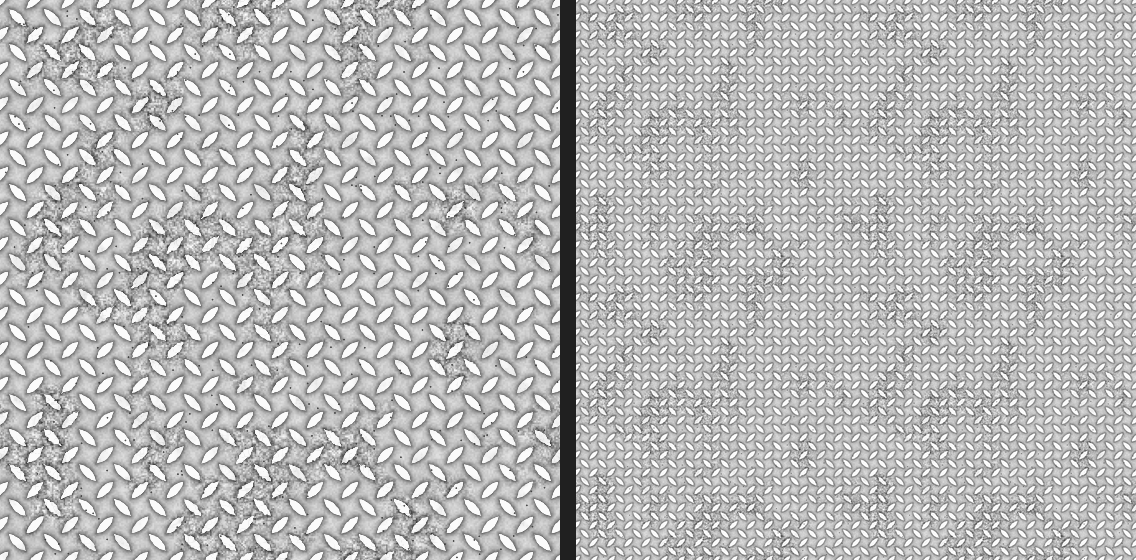
Left: one tile. Right: repeated 2 by 2.
This texture is drawn by a WebGL 2 fragment shader. Its source:

```glsl
#version 300 es
precision highp float;
// Worn steel tread plate: raised lens-shaped studs in alternating diagonals, with grit and pits.

uniform vec2 u_resolution;
out vec4 outColor;

const float REPEATS = 16.0;         // cells across and down, two studs per cell
const float STUD_LENGTH = 0.335;    // half length, in cells
const float STUD_WIDTH = 0.115;     // half width, in cells
const float EDGE_WOBBLE = 0.035;    // raggedness of the stud rim
const float SHADE_REACH = 0.085;    // fall-off of the dark rim
const float SHADE_DEPTH = 0.44;
const float PLATE_GRAY = 0.835;
const float STUD_GRAY = 0.985;
const float PIT_GRAY = 0.2;
const float PATCH_PERIOD = 11.0;
const float GRAIN_PERIOD = 340.0;
const float PEBBLE_PERIOD = 150.0;
const float PIT_PERIOD = 128.0;
const float PIT_CHANCE = 0.02;
const float PIT_RADIUS = 0.2;

float hash(vec2 cell, float seed) {
    uvec2 q = uvec2(cell) * uvec2(1597u, 7919u);
    uint n = q.x ^ (q.y + uint(seed) * 6151u);
    n = (n ^ (n >> 15)) * 73244475u;
    n = (n ^ (n >> 13)) * 40503u;
    n = (n ^ (n >> 16)) * 73244475u;
    n ^= n >> 15;
    return float(n & 65535u) / 65535.0;
}

// Value noise that wraps after the given whole number of cells
float noise(vec2 uv, float period, float seed) {
    vec2 p = uv * period;
    vec2 a = mod(floor(p), period);
    vec2 b = mod(a + 1.0, period);
    vec2 f = fract(p);
    f = f * f * (3.0 - 2.0 * f);
    return mix(mix(hash(a, seed), hash(vec2(b.x, a.y), seed), f.x),
               mix(hash(vec2(a.x, b.y), seed), hash(b, seed), f.x), f.y);
}

float fbm(vec2 uv, float period, float seed) {
    float sum = 0.0, weight = 0.5;
    for (int i = 0; i < 4; i++) {
        sum += weight * noise(uv, period, seed + float(i));
        period *= 2.0;
        weight *= 0.5;
    }
    return sum / 0.9375;
}

// Signed distance to a lens whose long axis is y
float lensDistance(vec2 p) {
    float radius = (STUD_LENGTH * STUD_LENGTH + STUD_WIDTH * STUD_WIDTH) / (2.0 * STUD_WIDTH);
    float offset = radius - STUD_WIDTH;
    p = abs(p);
    return (p.y - STUD_LENGTH) * offset > p.x * STUD_LENGTH
        ? length(p - vec2(0.0, STUD_LENGTH))
        : length(p + vec2(offset, 0.0)) - radius;
}

// Falling studs at cell centres, rising studs at cell corners
float studDistance(vec2 p) {
    vec2 centre = fract(p) - 0.5;
    vec2 corner = fract(p + 0.5) - 0.5;
    float falling = lensDistance(vec2(centre.x + centre.y, centre.y - centre.x) * sqrt(0.5));
    float rising = lensDistance(vec2(corner.x - corner.y, corner.x + corner.y) * sqrt(0.5));
    return min(falling, rising);
}

// Sparse round pits, one candidate per cell
float pits(vec2 uv, float pixel) {
    vec2 p = uv * PIT_PERIOD;
    vec2 cell = floor(p);
    vec2 centre = 0.3 + 0.4 * vec2(hash(cell, 31.0), hash(cell, 32.0));
    float soft = pixel * PIT_PERIOD;
    float disc = 1.0 - smoothstep(PIT_RADIUS - 0.5 * soft, PIT_RADIUS + 0.5 * soft,
                                  length(fract(p) - centre));
    return disc * step(hash(cell, 33.0), PIT_CHANCE);
}

void main() {
    vec2 uv = gl_FragCoord.xy / u_resolution;
    float pixel = 1.0 / min(u_resolution.x, u_resolution.y);

    // Wear: broad patches hold most of the fine grit
    float wear = smoothstep(0.46, 0.72, fbm(uv, PATCH_PERIOD, 1.0));
    float grain = noise(uv, GRAIN_PERIOD, 11.0) - 0.5;
    float pebble = noise(uv, PEBBLE_PERIOD, 12.0);
    float outline = 1.0 - smoothstep(0.02, 0.10, abs(pebble - 0.5));
    float cloud = fbm(uv, 40.0, 21.0) - 0.5;

    // Plate with dark rims fading away from the studs
    float d = studDistance(uv * REPEATS);
    d += EDGE_WOBBLE * (noise(uv, 220.0, 15.0) - 0.5) * (0.6 + wear);
    float plate = PLATE_GRAY - SHADE_DEPTH * exp(-max(d, 0.0) / SHADE_REACH);
    plate += 0.10 * cloud - 0.04 * wear;
    plate += grain * (0.09 + 0.32 * wear);
    plate += wear * (0.16 * (pebble - 0.5) - 0.10 * outline);

    // Polished stud tops with faint scuffs
    float scuff = smoothstep(0.55, 0.8, fbm(uv, 28.0, 41.0));
    float top = STUD_GRAY - scuff * (0.05 + 0.12 * max(grain, 0.0)) - 0.05 * wear * outline;

    float edge = pixel * REPEATS * 0.5;
    float gray = mix(top, plate, smoothstep(-edge, edge, d));
    gray = mix(gray, PIT_GRAY, 0.85 * pits(uv, pixel));
    outColor = vec4(vec3(clamp(gray, 0.0, 1.0)), 1.0);
}
```
